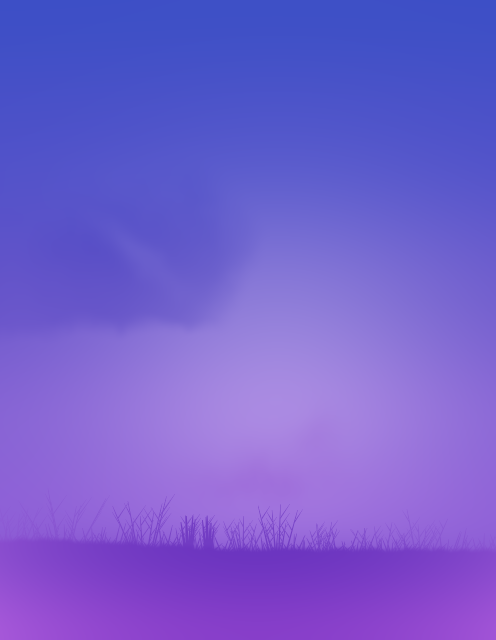
Write a WebGL 2 fragment shader that draws this background.

```glsl
#version 300 es
precision highp float;
// Violet dusk sky with a soft glow and faint clouds above a grassy ridge.
// The sky is a vertical ramp plus a Gaussian glow; clouds are warped masks;
// shrubs and grass are tapered segments scattered by hashes.
uniform vec2 u_resolution;
out vec4 outColor;

const float ASPECT = 0.7734;

float hash(float n) { return fract(sin(n * 12.9898) * 43758.547); }
float hash2(vec2 p) { return fract(sin(dot(p, vec2(127.1, 311.7))) * 43758.547); }

float noise(vec2 p) {
  vec2 i = floor(p), f = fract(p);
  f = f * f * (3.0 - 2.0 * f);
  return mix(mix(hash2(i), hash2(i + vec2(1, 0)), f.x),
             mix(hash2(i + vec2(0, 1)), hash2(i + vec2(1, 1)), f.x), f.y);
}

float fbm(vec2 p) {
  float sum = 0.0, amp = 0.5;
  for (int i = 0; i < 4; i++) { sum += amp * noise(p); p = p * 2.03 + 7.1; amp *= 0.5; }
  return sum;
}

float bump(vec2 p, vec2 center, vec2 radius) {
  vec2 d = (p - center) / radius;
  return exp(-dot(d, d));
}

float ridge(float x) {
  return mix(0.157, 0.142, smoothstep(0.08, 0.55, x)) + 0.004 * (noise(vec2(x * 45.0, 2.0)) - 0.5);
}

// Coverage of a segment that narrows towards its tip.
float twig(vec2 p, vec2 a, vec2 b, float width, float px) {
  vec2 ab = b - a;
  float h = clamp(dot(p - a, ab) / dot(ab, ab), 0.0, 1.0);
  float w = width * (1.0 - 0.75 * h);
  float d = length(p - a - ab * h);
  return clamp(0.5 + (w - d) / px, 0.0, 1.0) * min(1.0, 0.35 + 2.0 * w / px);
}

vec3 sky(vec2 uv) {
  float y = uv.y;
  vec3 c = mix(vec3(0.55, 0.37, 0.84), vec3(0.52, 0.38, 0.83), smoothstep(0.18, 0.36, y));
  c = mix(c, vec3(0.43, 0.35, 0.80), smoothstep(0.32, 0.54, y));
  c = mix(c, vec3(0.30, 0.315, 0.785), smoothstep(0.48, 0.82, y));
  c = mix(c, vec3(0.24, 0.31, 0.775), smoothstep(0.76, 1.0, y));
  c += vec3(0.16, 0.17, 0.06) * bump(uv, vec2(0.56, 0.40), vec2(0.36, y > 0.4 ? 0.29 : 0.25));

  // Dark cloud bank on the left, with a firm underside and a pale streak.
  vec2 q = uv + 0.07 * (vec2(fbm(uv * 7.0), fbm(uv * 7.0 + 19.0)) - 0.47);
  float edge = 0.45 + 0.035 * sin((q.y - 0.54) * 22.0);
  float bank = smoothstep(0.465, 0.505, q.y) * (1.0 - smoothstep(0.58, 0.76, q.y));
  bank *= (1.0 - smoothstep(edge - 0.07, edge + 0.05, q.x)) * mix(0.35, 1.0, smoothstep(0.0, 0.28, q.x));
  c -= vec3(0.085, 0.075, 0.035) * bank;
  vec2 s = q - vec2(0.28, 0.605);
  vec2 along = vec2(dot(s, vec2(0.86, -0.51)), dot(s, vec2(0.51, 0.86)));
  c += vec3(0.045, 0.045, 0.02) * bump(along, vec2(0), vec2(0.09, 0.022));

  // Faint rosy cloud low in the glow.
  float low = bump(q, vec2(0.54, 0.255), vec2(0.15, 0.045)) + 0.5 * bump(q, vec2(0.65, 0.315), vec2(0.045, 0.035));
  c -= vec3(0.025, 0.05, 0.02) * low * (0.5 + fbm(uv * 14.0));
  return c;
}

// Branching shrubs: x, height, spread, opacity.
float shrubs(vec2 p, float px) {
  vec4 clumps[10] = vec4[10](
    vec4(0.03, 0.06, 0.04, 0.28), vec4(0.13, 0.085, 0.075, 0.38), vec4(0.29, 0.088, 0.05, 0.75),
    vec4(0.38, 0.055, 0.012, 0.85), vec4(0.42, 0.055, 0.010, 0.85), vec4(0.49, 0.062, 0.035, 0.65),
    vec4(0.56, 0.072, 0.035, 0.8), vec4(0.65, 0.050, 0.025, 0.65), vec4(0.77, 0.048, 0.06, 0.45),
    vec4(0.85, 0.068, 0.05, 0.36));
  float cover = 0.0;
  for (int i = 0; i < 10; i++) {
    vec4 k = clumps[i];
    float x = k.x * ASPECT;
    if (abs(p.x - x) > k.z + 0.05) continue;
    for (int j = 0; j < 6; j++) {
      float id = float(i * 17 + j), fan = (float(j) + hash(id)) / 3.0 - 1.0;
      vec2 root = vec2(x + fan * k.z * 0.45, ridge(k.x) - 0.004);
      vec2 stem = vec2(fan * k.z * 0.55, k.y * (0.55 + 0.45 * hash(id + 5.3)));
      float width = k.z < 0.02 ? 0.0028 : 0.0013;
      cover = max(cover, k.w * twig(p, root, root + stem, width, px));
      for (int t = 0; t < 3; t++) {
        float r = hash(id * 3.7 + float(t) * 9.1), side = r > 0.5 ? 1.0 : -1.0;
        vec2 fork = root + stem * (0.3 + 0.2 * float(t));
        vec2 shoot = k.y * vec2(side * (0.1 + 0.15 * r), 0.2 + 0.15 * r);
        cover = max(cover, 0.9 * k.w * twig(p, fork, fork + shoot, 0.0008, px));
      }
    }
  }
  return cover;
}

// Short blades along the ridge, one per cell in each layer.
float grass(vec2 p, float px) {
  float cover = 0.0;
  for (int layer = 0; layer < 3; layer++) {
    float cells = 75.0 + 32.0 * float(layer), cell = floor(p.x * cells);
    for (int n = -2; n <= 2; n++) {
      float id = cell + float(n), r = hash(id + 91.0 * float(layer));
      float x = (id + r) / cells;
      vec2 root = vec2(x, ridge(x / ASPECT) - 0.004);
      vec2 blade = vec2((hash(id + 4.7) - 0.5) * 0.026, 0.010 + 0.026 * r * r);
      cover = max(cover, twig(p, root, root + blade, 0.0013, px));
    }
  }
  return cover;
}

void main() {
  vec2 uv = gl_FragCoord.xy / u_resolution;
  vec2 p = uv * vec2(ASPECT, 1.0);
  float px = 1.0 / u_resolution.y;
  vec3 color = sky(uv);

  // Ground darkens towards the middle of the ridge.
  float side = abs(uv.x - 0.52) * 2.0, top = ridge(uv.x);
  vec3 ground = mix(vec3(0.53, 0.245, 0.79), vec3(0.42, 0.205, 0.75), smoothstep(0.0, 0.15, uv.y));
  ground += vec3(0.11, 0.09, 0.055) * side * side;

  if (uv.y < 0.27) {
    float middle = 1.0 - smoothstep(0.3, 1.0, side);
    color = mix(color, ground, 0.3 * exp(-max(uv.y - top, 0.0) / 0.018));
    float plants = max(shrubs(p, px), grass(p, px) * mix(0.4, 0.75, middle));
    color = mix(color, ground, plants);
    color = mix(color, ground, 1.0 - smoothstep(top - 0.006, top + 0.005, uv.y));
  }
  outColor = vec4(color, 1.0);
}
```
